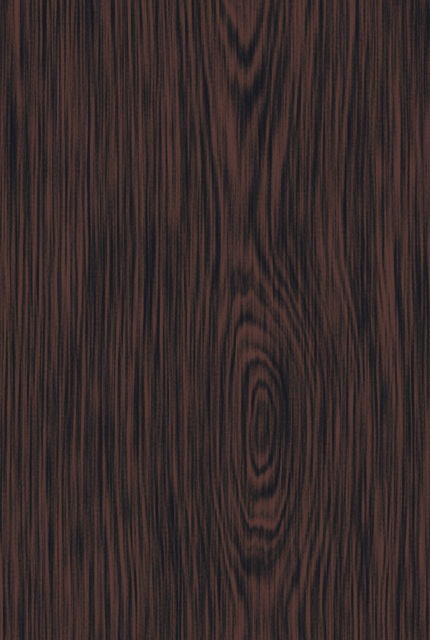
Write a Shadertoy shader that draws this texture.

```glsl
vec2 gradientAt(vec2 cell) {
    vec3 h = fract(cell.xyx * vec3(0.1031, 0.1030, 0.0973));
    h += dot(h, h.yzx + 33.33);
    float angle = 6.2832 * fract((h.x + h.y) * h.z);
    return vec2(cos(angle), sin(angle));
}

float gradientNoise(vec2 p) {
    vec2 i = floor(p), f = fract(p);
    vec2 u = f * f * f * (f * (f * 6.0 - 15.0) + 10.0);
    float a = dot(gradientAt(i), f);
    float b = dot(gradientAt(i + vec2(1, 0)), f - vec2(1, 0));
    float c = dot(gradientAt(i + vec2(0, 1)), f - vec2(0, 1));
    float d = dot(gradientAt(i + vec2(1, 1)), f - vec2(1, 1));
    return mix(mix(a, b, u.x), mix(c, d, u.x), u.y);
}

// Distance from the heart of the trunk, whose depth below the cut varies with height
float ringRadius(float side, float heart, vec2 p) {
    float height = min(p.y, 0.63) + 0.42 * max(p.y - 0.63, 0.0);
    float swell = sin((height - 0.33) * 5.2);
    float depth = 0.074 * swell * mix(0.55, 1.0, abs(swell));
    float jag = 0.006 * gradientNoise(p * vec2(45.0, 5.0))
              + 0.003 * gradientNoise(p * vec2(110.0, 10.0));
    return sqrt(side * side + depth * depth + 0.00002) + jag * heart;
}

vec3 woodColor(float tone) {
    vec3 darkPore = vec3(0.088, 0.098, 0.122);
    vec3 umber = vec3(0.158, 0.141, 0.147);
    vec3 russet = vec3(0.345, 0.226, 0.203);
    return tone < 0.35 ? mix(darkPore, umber, tone / 0.35)
                       : mix(umber, russet, (tone - 0.35) / 0.65);
}

void mainImage(out vec4 fragColor, in vec2 fragCoord) {
    vec2 p = fragCoord / iResolution.y;
    p.x += (iResolution.y * 0.672 - iResolution.x) * 0.5 / iResolution.y;

    // Gentle sway of the fibres
    vec2 q = p;
    q.x += 0.004 * gradientNoise(p * vec2(6.0, 2.5));
    q.x += 0.0013 * gradientNoise(p * vec2(45.0, 9.0) + 17.0);

    // Growth rings around a leaning heart
    float side = q.x - 0.41;
    side += 0.035 * smoothstep(0.35, 0.68, p.y) * exp(-side * side * 40.0);
    float heart = exp(-side * side * 130.0);
    float radius = ringRadius(side, heart, q);
    float phase = 4.5 * gradientNoise(vec2(radius * 50.0, p.y * 2.5 + side * 9.0));
    float rings = sin(radius * 560.0 + phase);
    float bands = gradientNoise(vec2(radius * 200.0, p.y * 2.5 + side * 12.0));

    // Straight streaks, short pores and broad shading
    float streaks = gradientNoise(vec2(q.x * 255.0, p.y * 4.5) + 41.0);
    float pores = gradientNoise(vec2(q.x * 290.0, p.y * 17.0) + 83.0);
    float shading = gradientNoise(vec2(q.x * 24.0, p.y * 1.3) + 7.0);
    float fleck = gradientNoise(p * vec2(310.0, 230.0));

    float tone = 0.55 + rings * mix(0.1, 0.21, heart) + 0.5 * bands;
    tone += streaks * mix(0.65, 0.4, heart) + 0.38 * pores;
    tone += 0.15 * shading + 0.2 * fleck;

    // Dark knot shadow above a pale spear tip
    float core = exp(-side * side * 1800.0);
    tone -= 0.26 * core * exp(-pow((p.y - 0.65) / 0.06, 2.0));
    tone += 0.25 * core * exp(-pow((p.y - 0.47) / 0.035, 2.0));

    fragColor = vec4(woodColor(smoothstep(-0.1, 1.1, tone)), 1.0);
}
```
